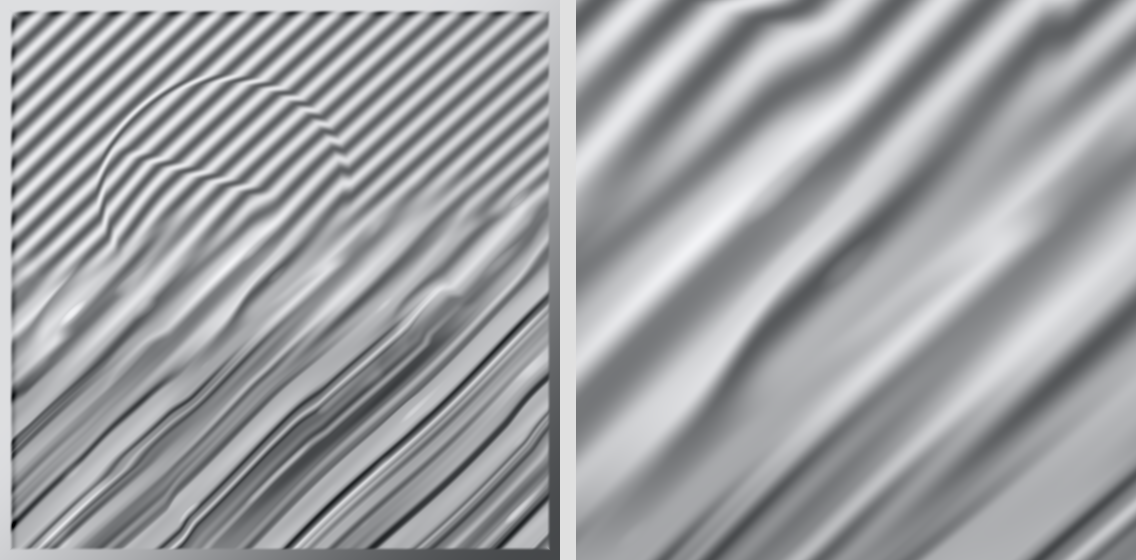
Left: the whole. Right: its middle third, enlarged.
Write a WebGL 2 fragment shader that draws this texture.

```glsl
#version 300 es
precision highp float;
// Brushed grey relief: regular diagonal ridges above widen into soft folds and
// then broad, layered bands below. Each is a phase function across the diagonal,
// offset by curved faults and stretched noise, inside a pale bevelled frame.

#define RIDGE_PITCH vec2(0.0527, 0.0495)
#define FOLD_PITCH 0.090
#define BAND_PITCH 0.228
#define BAND_SLOPE 1.05
#define FRAME_WIDTH 0.020
#define FAULT_SOFTNESS 0.05
#define WEAR 0.14

uniform vec2 u_resolution;
out vec4 fragColor;

const float TAU = 6.2831853;

float hash(vec2 p) {
    p = fract(p * vec2(0.1031, 0.1130));
    p += dot(p, p.yx + 33.33);
    return fract((p.x + p.y) * p.x * 17.0);
}

float noise(vec2 p) {
    vec2 i = floor(p), f = fract(p);
    f = f * f * (3.0 - 2.0 * f);
    return mix(mix(hash(i), hash(i + vec2(1, 0)), f.x),
               mix(hash(i + vec2(0, 1)), hash(i + vec2(1, 1)), f.x), f.y);
}

// Soft line of the given half width
float line(float d, float width) {
    return exp(-d * d / (width * width));
}

// Even ridges, shifted by part of a pitch behind a curved and a straight fault
float ridges(vec2 p) {
    float d = length((p - vec2(0.40, 0.66)) / vec2(0.22, 0.20)) - 1.0;
    float arc = 1.0 - smoothstep(-FAULT_SOFTNESS, FAULT_SOFTNESS, d);
    arc *= smoothstep(-0.10, 0.08, p.y - 0.57 - 0.2 * (p.x - 0.17));
    float cut = 1.0 - smoothstep(-0.012, 0.012, p.y - 0.72 + 0.31 * (p.x - 0.26));
    cut *= smoothstep(0.18, 0.30, p.x) * (1.0 - smoothstep(0.44, 0.50, p.x));

    float phase = p.x / RIDGE_PITCH.x - p.y / RIDGE_PITCH.y;
    phase += 1.8 * p.x * (0.96 - p.y) - 0.14;
    phase += 0.45 * arc + 0.40 * cut;
    float wave = 0.5 - 0.5 * cos(TAU * phase);
    float fade = smoothstep(0.35, 1.1, p.x + 0.4 * (1.0 - p.y));
    return mix(mix(0.37, 0.40, fade), mix(0.91, 0.82, fade), wave);
}

// Soft uneven folds: a slow rise to light, then a quick fall to shadow
float folds(vec2 p) {
    float along = p.x + p.y, across = p.x - p.y;
    across += 0.004 * sin(along * 9.0);
    float jog = noise(vec2(along * 5.0, across * 9.0) + 31.0);
    float phase = across / FOLD_PITCH + 0.22 * smoothstep(0.55, 0.75, jog);
    float f = fract(phase);
    float wave = smoothstep(0.0, 0.55, f) * (1.0 - smoothstep(0.72, 1.0, f));
    float shade = mix(0.45, 0.81, wave);
    shade += 0.26 * (noise(vec2(along * 2.0, phase * 4.0) + 11.0) - 0.5);
    return shade;
}

// Broad plateaus with dark edges and irregular fine layers between them
float bands(vec2 p) {
    float along = p.x + p.y;
    float across = p.x - BAND_SLOPE * p.y;
    across += 0.006 * sin(along * 8.0 + across * 5.0);
    float jog = noise(vec2(along * 4.0, across * 9.0) + 20.0);
    float phase = across / BAND_PITCH + 0.05 * smoothstep(0.60, 0.80, jog);
    float f = phase - floor(phase + 0.5);

    float shade = 0.56;
    shade += 0.26 * (noise(vec2(along * 1.3, phase * 7.0)) - 0.5);
    shade += 0.38 * (noise(vec2(along * 1.1, phase * 17.0) + 53.0) - 0.5);

    float plateau = smoothstep(-0.15, -0.10, f) * (1.0 - smoothstep(0.08, 0.14, f));
    shade = mix(shade, 0.72 + 0.25 * f, plateau);
    shade -= 0.22 * line(f + 0.17, 0.038);
    shade -= 0.22 * line(f - 0.15, 0.022);
    shade += 0.16 * line(f - 0.23, 0.020);
    shade -= 0.15 * line(f - 0.28, 0.022);
    return shade;
}

// Pale bevel that falls into shadow toward the lower right
float frameShade(vec2 p) {
    return mix(0.87, 0.28, smoothstep(0.75, 2.0, p.x + 1.0 - p.y));
}

void main() {
    vec2 p = gl_FragCoord.xy / u_resolution;
    float along = p.x + p.y, across = p.x - BAND_SLOPE * p.y;

    // Ragged passage from ridges through folds to bands
    float border = p.y - 0.43 - 0.18 * p.x;
    border += 0.10 * (noise(vec2(along * 2.5, across * 12.0)) - 0.5);
    float shade = mix(bands(p), folds(p), smoothstep(-0.20, -0.06, border));
    shade = mix(shade, ridges(p), smoothstep(0.0, 0.13, border));

    // Stretched wear and sparse bright glints
    float lower = 1.0 - smoothstep(0.0, 0.2, border);
    float wear = noise(vec2(along * 3.0, across * 45.0) + 40.0);
    shade += WEAR * (wear - 0.5) * lower;
    float glint = noise(vec2(along * 7.0, across * 24.0) + 70.0);
    shade += 0.14 * smoothstep(0.84, 1.0, glint) * lower;

    // Inner shadow and frame
    float edge = min(min(p.x, 1.0 - p.x), min(p.y, 1.0 - p.y));
    float rim = min(p.x, 1.0 - p.y);
    shade -= 0.30 * line(rim - FRAME_WIDTH - 0.003, 0.006) * (1.15 - shade);
    shade = mix(frameShade(p), shade, smoothstep(-0.004, 0.004, edge - FRAME_WIDTH));

    // Cool neutral tint
    vec3 tint = mix(vec3(-0.010, 0.002, 0.010), vec3(-0.003, -0.001, 0.010), shade);
    fragColor = vec4(clamp(vec3(shade) + tint, 0.0, 1.0), 1.0);
}
```
